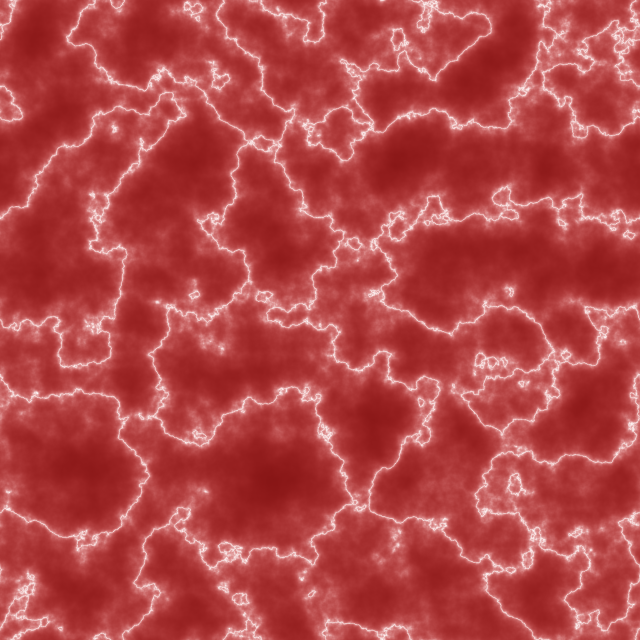
Reproduce this texture procedurally as a Shadertoy shader.

```glsl
// Integer hash giving a unit gradient for a lattice point
vec2 latticeGradient(vec2 cell, float period, uint seed) {
    uvec2 v = uvec2(mod(cell, period)) + seed * uvec2(1031u, 2053u);
    v = v * 1664525u + 1013904223u;
    v.x += v.y * 1664525u;
    v.y += v.x * 1664525u;
    v ^= v >> 16u;
    v.x += v.y * 1664525u;
    v.y += v.x * 1664525u;
    v ^= v >> 16u;
    return normalize(vec2(v & 65535u) / 32767.5 - 1.0 + 1e-5);
}

// Gradient noise that wraps after a whole number of cells
float wrappedNoise(vec2 p, float period, uint seed) {
    vec2 cell = floor(p), f = p - cell;
    vec2 blend = f * f * f * (f * (f * 6.0 - 15.0) + 10.0);
    vec2 right = vec2(1, 0), up = vec2(0, 1);
    float a = dot(latticeGradient(cell, period, seed), f);
    float b = dot(latticeGradient(cell + right, period, seed), f - right);
    float c = dot(latticeGradient(cell + up, period, seed), f - up);
    float d = dot(latticeGradient(cell + 1.0, period, seed), f - 1.0);
    return mix(mix(a, b, blend.x), mix(c, d, blend.x), blend.y);
}

// Octaves are shifted so that their lattices do not line up
float fractalNoise(vec2 uv) {
    float sum = 0.0, amplitude = 1.0, period = 6.0;
    for (uint octave = 0u; octave < 7u; octave++) {
        vec2 shift = fract(float(octave) * vec2(0.618, 0.414));
        sum += amplitude * wrappedNoise(uv * period + shift, period, octave + 11u);
        amplitude *= 0.5;
        period *= 2.0;
    }
    return sum;
}

// Veins glow where the noise crosses zero
float veinGlow(vec2 uv) {
    return 1.0 / (1.0 + 11.4 * pow(abs(fractalNoise(uv)) + 1e-5, 0.7));
}

void mainImage(out vec4 fragColor, in vec2 fragCoord) {
    // Four samples per pixel, averaged by energy to keep thin veins bright
    float energy = 0.0;
    for (int i = 0; i < 4; i++) {
        vec2 offset = vec2(i & 1, i >> 1) * 0.5 - 0.25;
        float glow = veinGlow((fragCoord + offset) / iResolution.xy);
        energy += glow * glow * 0.25;
    }

    // Deep red through pink to white
    vec3 color = pow(vec3(sqrt(energy)), vec3(0.255, 1.0, 1.0));
    fragColor = vec4(color, 1.0);
}
```
